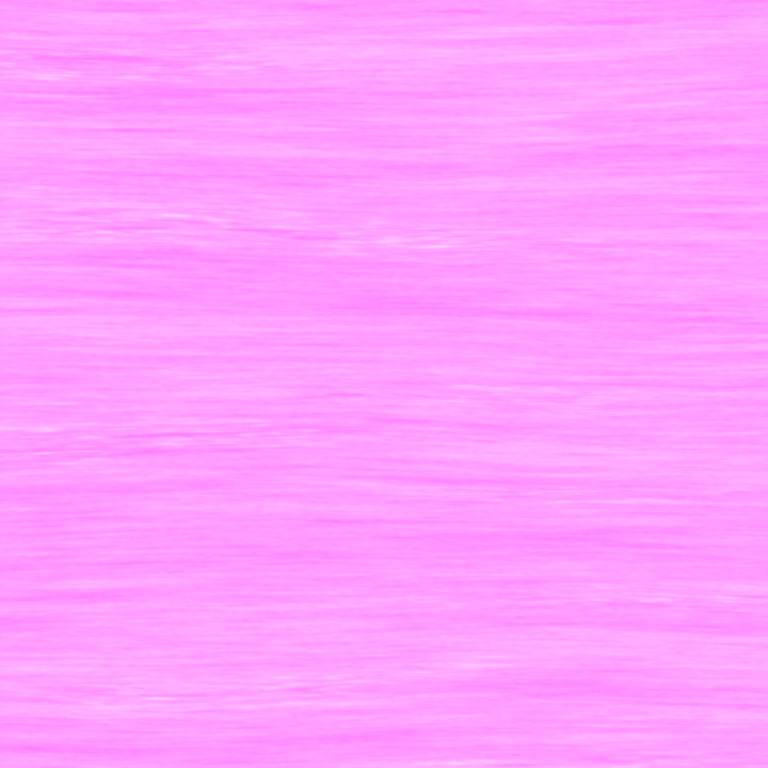
Reproduce this texture procedurally as a WebGL 2 fragment shader.

```glsl
#version 300 es
precision highp float;

// Pink brushed surface with long, nearly level streaks.
// Layers of stretched cellular strokes, from broad bands to fine grain,
// are summed on a gently bent plane; light flecks gather in rough bands.

uniform vec2 u_resolution;
out vec4 fragColor;

vec3 hash3(vec2 cell) {
    vec3 p = fract(vec3(cell.xyx) * vec3(0.1031, 0.1030, 0.0973));
    p += dot(p, p.yxz + 33.33);
    return fract((p.xxy + p.yzz) * p.zyx);
}

// Each cell holds one soft stroke with random place and signed strength.
float strokes(vec2 uv, vec2 cells, float seed) {
    vec2 p = uv * cells + seed * vec2(17.3, 41.7);
    vec2 base = floor(p);
    float sum = 0.0;
    for (int y = -1; y <= 1; y++) {
        for (int x = -1; x <= 1; x++) {
            vec2 cell = base + vec2(x, y);
            vec3 rnd = hash3(cell);
            vec2 d = p - cell - rnd.xy;
            float falloff = max(1.0 - dot(d, d), 0.0);
            sum += (2.0 * rnd.z - 1.0) * falloff * falloff;
        }
    }
    // Fade layers too fine for the pixel grid.
    return sum * clamp(2.0 * u_resolution.y / cells.y - 1.5, 0.0, 1.0);
}

void main() {
    vec2 uv = gl_FragCoord.xy / u_resolution.y;

    // Slow bends of the brush direction
    vec2 p = uv;
    p.y += 0.005 * sin(4.3 * uv.x + 6.0 * uv.y + 0.8)
         + 0.002 * sin(9.7 * uv.x - 13.0 * uv.y);

    // Broad bands, streaks and hairlines
    float green = 0.624;
    green += 0.024 * strokes(p, vec2(0.9, 10.0), 1.0);
    green += 0.024 * strokes(p, vec2(1.6, 26.0), 2.0);
    green += 0.028 * strokes(p, vec2(2.6, 60.0), 3.0);
    green += 0.032 * strokes(p, vec2(4.5, 125.0), 4.0);
    green += 0.032 * strokes(p, vec2(9.0, 220.0), 5.0);
    green += 0.028 * strokes(p, vec2(22.0, 320.0), 10.0);

    // Rough bands with short, bright flecks and a few dark scratches
    float rough = smoothstep(0.0, 0.7, strokes(p, vec2(1.5, 22.0), 6.0));
    float fleck = strokes(p, vec2(34.0, 280.0), 7.0);
    float scratch = strokes(p, vec2(12.0, 210.0), 8.0);
    green += rough * (0.085 * max(fleck, 0.0) + 0.05 * max(scratch, 0.0));
    green -= rough * 0.06 * smoothstep(0.3, 0.9, -scratch);

    // Faint dry grain
    green += 0.018 * strokes(uv, vec2(110.0, 330.0), 9.0);

    fragColor = vec4(1.0, clamp(green, 0.50, 0.80), 1.0, 1.0);
}
```
